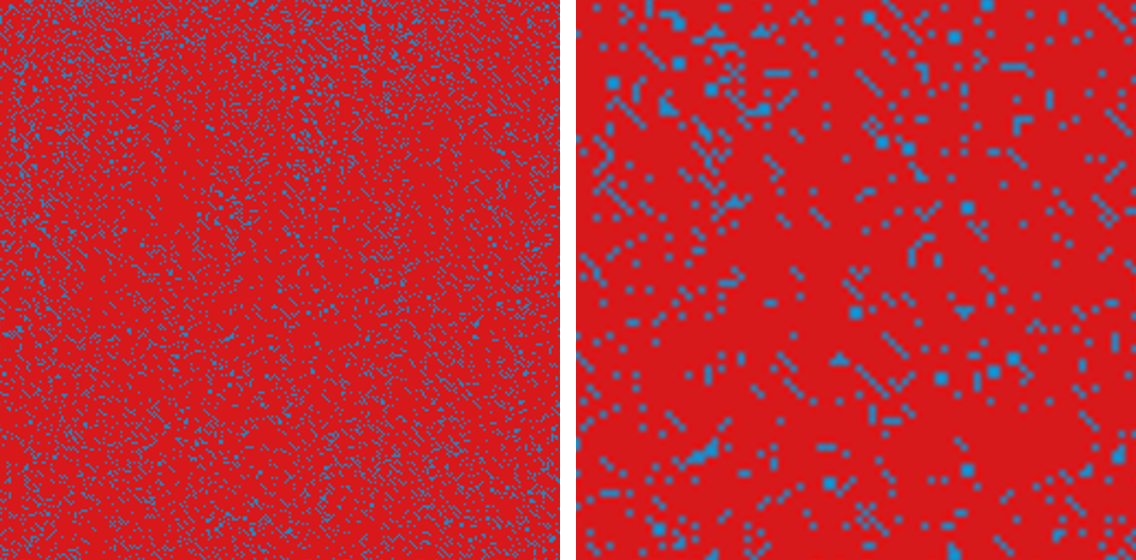
Left: the whole. Right: its middle third, enlarged.
A Shadertoy shader for this texture:

```glsl
// Blue specks scattered on a red ground: single cells, short runs that mostly
// fall to the right, and a few square blobs, denser towards the top.
// Cells of a 256 grid are seeded by hash and softened with a cubic kernel.

const vec3 RED = vec3(0.843, 0.098, 0.110);
const vec3 BLUE = vec3(0.170, 0.512, 0.730);
const float GRID = 256.0;

float hash(vec2 p) {
    return fract(sin(dot(p, vec2(12.9898, 78.233))) * 43758.5453);
}

float valueNoise(vec2 p) {
    vec2 i = floor(p);
    vec2 f = fract(p);
    f = f * f * (3.0 - 2.0 * f);
    float low = mix(hash(i), hash(i + vec2(1, 0)), f.x);
    float high = mix(hash(i + vec2(0, 1)), hash(i + vec2(1, 1)), f.x);
    return mix(low, high, f.y);
}

// Chance that a cell starts a speck: banded by height, patchy in detail
float seedChance(vec2 uv) {
    float band = 0.096 + 0.085 * smoothstep(0.72, 1.0, uv.y)
               + 0.020 * (1.0 - smoothstep(0.0, 0.45, uv.y));
    float patches = 0.6 * valueNoise(uv * 7.0 + 3.7) + 0.4 * valueNoise(uv * 19.0 + 41.2);
    return band * (0.45 + 1.1 * patches);
}

// A seed needs free cells to its left and below, which keeps specks apart
bool isSeed(vec2 cell, float chance) {
    if (hash(cell) >= chance) return false;
    return hash(cell - vec2(1, 0)) >= chance && hash(cell - vec2(0, 1)) >= chance;
}

// Directions: 0 across, 1 rising, 2 upright, 3 falling
vec2 runDirection(int d) {
    return d == 0 ? vec2(1, 0) : d == 1 ? vec2(1, 1) : d == 2 ? vec2(0, 1) : vec2(1, -1);
}

// Does the speck grown from this seed reach the given step along direction d?
bool speckReaches(vec2 seed, int d, int stepCount) {
    float kind = hash(seed + vec2(371.3, 83.7));
    if (kind < 0.02) return stepCount == 1 && d < 3;
    int own = kind < 0.12 ? 0 : kind < 0.17 ? 1 : kind < 0.20 ? 2 : kind < 0.40 ? 3 : -1;
    bool isLong = hash(seed + vec2(59.1, 417.9)) > 0.6;
    return own == d && (stepCount == 1 || isLong);
}

// 1 for a blue cell, 0 for a red one
float cellValue(vec2 cell) {
    float chance = seedChance((cell + 0.5) / GRID);
    if (isSeed(cell, chance)) return 1.0;
    for (int d = 0; d < 4; d++) {
        for (int k = 1; k <= 2; k++) {
            vec2 seed = cell - float(k) * runDirection(d);
            if (isSeed(seed, chance) && speckReaches(seed, d, k)) return 1.0;
        }
    }
    return 0.0;
}

// Catmull-Rom weight at a distance in cells
float cubicWeight(float x) {
    x = abs(x);
    if (x < 1.0) return 1.0 + x * x * (1.5 * x - 2.5);
    if (x < 2.0) return 2.0 + x * (-4.0 + x * (2.5 - 0.5 * x));
    return 0.0;
}

void mainImage(out vec4 fragColor, in vec2 fragCoord) {
    vec2 p = fragCoord / iResolution.xy * GRID - 0.5;
    vec2 base = floor(p);

    // Blend the surrounding cells
    float amount = 0.0;
    for (int y = -1; y <= 2; y++) {
        for (int x = -1; x <= 2; x++) {
            vec2 cell = base + vec2(x, y);
            vec2 offset = p - cell;
            amount += cellValue(cell) * cubicWeight(offset.x) * cubicWeight(offset.y);
        }
    }

    fragColor = vec4(clamp(mix(RED, BLUE, amount), 0.0, 1.0), 1.0);
}
```
